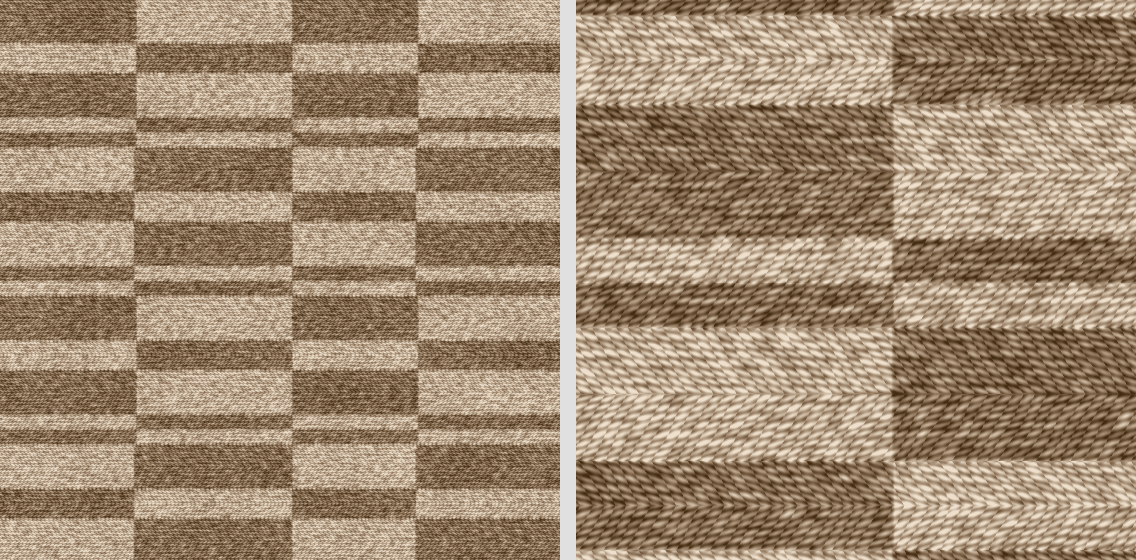
Left: the whole. Right: its middle third, enlarged.
A Shadertoy shader for this pattern:

```glsl
// Woven herringbone cloth: offset light and dark bands in four unequal columns.

const vec3 DEEP = vec3(0.33, 0.24, 0.14);
const vec3 PALE = vec3(0.87, 0.81, 0.73);
const vec3 MID_WARMTH = vec3(0.0, 0.02, 0.032); // cool light removed from the middle tones
const float DARK_TONE = 0.33;        // mean position of each yarn on the DEEP-PALE ramp
const float LIGHT_TONE = 0.76;
const float UNIT = 0.02652;          // height of the thinnest band
const float TOP_OFFSET = 0.0022;
const float GROUP = 10.0;            // units in one group of five bands
const float BAND_START[5] = float[5](0.0, 3.0, 5.0, 8.0, 9.0);
const vec3 COLUMN_EDGE = vec3(0.2415, 0.5220, 0.7445);
const vec3 COLUMN_SHIFT = vec3(0.0021, 0.0, 0.0021);
const float EDGE_SOFT = 0.0011;
const float EDGE_RAGGED = 0.0009;
const float SEAM_SHADE = 0.08;
const float STITCHES = 140.0;        // across the canvas
const float ROWS_PER_UNIT = 5.0;
const float TWILL_STEP = 0.4;        // stitch shift per row
const float STITCH_TILT = 0.5;       // rise of one stitch, in rows
const float STITCH_RELIEF = 0.12;
const float ROW_RELIEF = 0.25;
const float STITCH_VARIATION = 0.22;
const float FIBRE = 0.45;
const float WEAR = 0.10;
const float PI = 3.14159;
const float TAU = 6.28318;

float hash(vec2 p) {
    vec3 q = fract(p.xyx * 0.1031);
    q += dot(q, q.yzx + 33.33);
    return fract((q.x + q.y) * q.z);
}

vec2 gradient(vec2 cell) {
    float angle = TAU * hash(cell);
    return vec2(cos(angle), sin(angle));
}

float gradientNoise(vec2 p) {
    vec2 i = floor(p), f = fract(p);
    vec2 w = f * f * f * (f * (f * 6.0 - 15.0) + 10.0);
    vec2 e = vec2(1.0, 0.0);
    float low = mix(dot(gradient(i), f), dot(gradient(i + e), f - e), w.x);
    float high = mix(dot(gradient(i + e.yx), f - e.yx), dot(gradient(i + 1.0), f - 1.0), w.x);
    return mix(low, high, w.y);
}

// Signed distance below the band's spine, in units; thin bands slant one way only.
float spineOffset(float units) {
    float q = mod(units, GROUP), start = 0.0, end = GROUP;
    for (int i = 4; i >= 0; i--) {
        if (q >= BAND_START[i]) { start = BAND_START[i]; break; }
        end = BAND_START[i];
    }
    return end - start > 1.5 ? q - 0.5 * (start + end) : q - start;
}

// +1 in dark cells, -1 in light ones, passing through 0 at their edges.
float checkSign(vec2 uv, float units, float soft) {
    float s = 1.0;
    float unitSoft = soft / UNIT;
    for (int i = 0; i < 5; i++) {
        float d = sin(PI * (units - BAND_START[i]) / GROUP) * GROUP / PI;
        s *= clamp(d / unitSoft, -1.0, 1.0);
    }
    float side = clamp(sin(PI * units / GROUP) * 8.0, -1.0, 1.0);
    vec3 columns = clamp((COLUMN_EDGE + COLUMN_SHIFT * side - uv.x) / soft, -1.0, 1.0);
    return s * columns.x * columns.y * columns.z;
}

vec3 cloth(vec2 uv, float pixel) {
    float units = (1.0 - uv.y + TOP_OFFSET) / UNIT;
    float spine = spineOffset(units);

    // Short slanted stitches, stepped from row to row and slightly uneven
    float phase = uv.x * STITCHES + TWILL_STEP * ROWS_PER_UNIT * abs(spine)
                + 0.4 * gradientNoise(uv * vec2(45.0, 35.0) + 17.0);
    float row = units * ROWS_PER_UNIT + 0.3 * gradientNoise(uv * vec2(30.0, 60.0))
              + sign(spine) * STITCH_TILT * (fract(phase) - 0.5);
    float relief = ROW_RELIEF * cos(TAU * row) - STITCH_RELIEF * cos(TAU * phase);
    float variation = STITCH_VARIATION * (hash(floor(vec2(phase, row + 0.5))) - 0.5);

    // Fibres, mostly along the rows, and soft wear
    float fibre = gradientNoise(uv * vec2(75.0, 200.0) + 5.0)
                + 0.25 * gradientNoise(uv * vec2(200.0, 45.0) + 41.0);
    float wear = gradientNoise(uv * vec2(9.0, 12.0) + 73.0);

    // Bands with stitch-toothed edges
    float tooth = EDGE_RAGGED / UNIT * cos(TAU * uv.x * STITCHES);
    float check = checkSign(uv, units + tooth, max(EDGE_SOFT, pixel));
    float tone = mix(LIGHT_TONE, DARK_TONE, 0.5 + 0.5 * check);
    tone += relief + variation + FIBRE * fibre + WEAR * wear;
    tone -= SEAM_SHADE * (1.0 - abs(check));
    tone = clamp(tone, -0.12, 1.12);
    return mix(DEEP, PALE, tone) - MID_WARMTH * max(0.0, 4.0 * tone * (1.0 - tone));
}

void mainImage(out vec4 fragColor, in vec2 fragCoord) {
    // Four samples per pixel
    vec3 color = vec3(0.0);
    for (int i = 0; i < 4; i++) {
        vec2 offset = vec2(i % 2, i / 2) * 0.5 - 0.25;
        color += cloth((fragCoord + offset) / iResolution.xy, 1.0 / iResolution.y);
    }
    fragColor = vec4(color * 0.25, 1.0);
}
```
